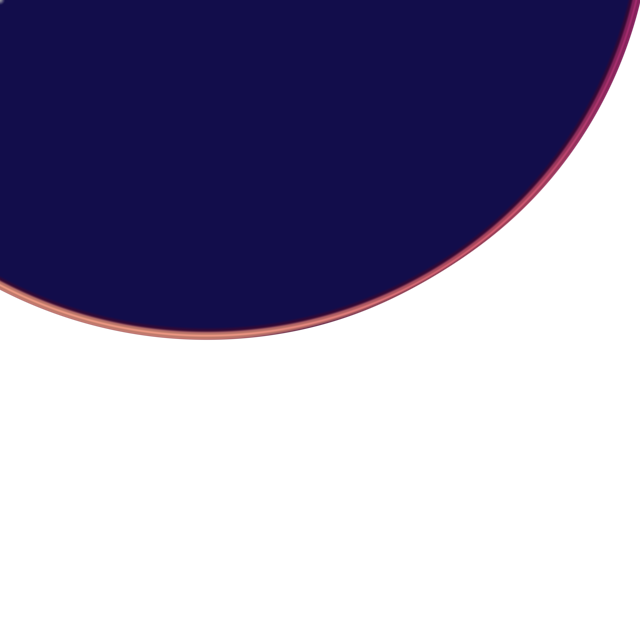
Write a Shadertoy shader that draws this background.

```glsl
#define CENTER vec2(0.3229, 1.1589)
#define RADIUS 0.6966
#define NAVY vec3(0.070, 0.050, 0.295)
#define PLUM vec3(0.20, 0.03, 0.20)
#define PEACH vec3(0.90, 0.58, 0.50)
#define ROSE vec3(0.80, 0.34, 0.43)
#define MAGENTA vec3(0.62, 0.16, 0.42)
#define RIM_WIDTH 0.0125
#define EDGE_DIP 0.0030

// Soft bump of height one around a center
float bump(float x, float center, float width) {
    float t = (x - center) / width;
    return exp(-t * t);
}

// Rim hue runs from peach below to magenta at the upper right
vec3 rimColor(float x) {
    vec3 color = mix(PEACH, ROSE, smoothstep(0.30, 0.82, x));
    return mix(color, MAGENTA, smoothstep(0.78, 1.0, x));
}

void mainImage(out vec4 fragColor, in vec2 fragCoord) {
    vec2 uv = fragCoord / iResolution.xy;
    float pixel = 1.0 / min(iResolution.x, iResolution.y);
    float dist = length(uv - CENTER) - RADIUS;

    // The outer edge is slightly flattened on the lower right
    float outer = dist + EDGE_DIP * bump(uv.x, 0.69, 0.12);

    // Disc with a dark seam just inside the bright rim
    vec3 disc = mix(NAVY, PLUM, smoothstep(-0.021, -0.014, dist));
    float rim = smoothstep(-RIM_WIDTH - 0.003, -RIM_WIDTH + 0.004, dist);
    vec3 band = rimColor(uv.x);

    // Fine streaks along the rim
    band *= 0.94 + 0.09 * cos((dist + 0.0065) * 1150.0);
    disc = mix(disc, band, rim);

    // Thin shaded lip, strongest below the center
    float lip = smoothstep(-0.0045, 0.0, outer);
    float lipStrength = 0.30 + 0.45 * bump(uv.x, 0.49, 0.10);
    disc = mix(disc, PLUM, lip * lipStrength);

    // Faint pale glint in the upper left corner
    float glint = 1.0 - smoothstep(0.0, 0.009, length(uv - vec2(0.0, 1.0)));
    disc = mix(disc, vec3(0.75), glint * 0.7);

    float coverage = 1.0 - smoothstep(-0.8 * pixel, 0.8 * pixel, outer);
    fragColor = vec4(mix(vec3(1.0), disc, coverage), 1.0);
}
```
